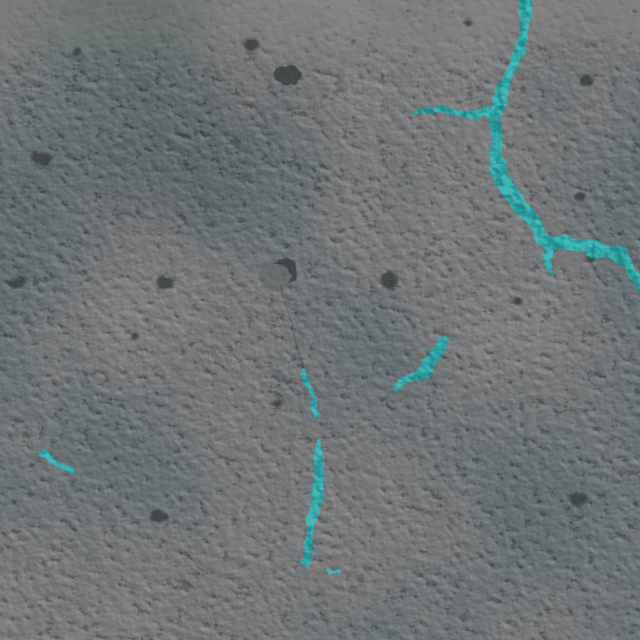
Give the GLSL for this texture, as a WebGL 2 fragment shader.

```glsl
#version 300 es
precision highp float;
// Weathered concrete: value-noise relief lit from the upper right, with soft
// stains, scattered pits and a smoother band along the top. Tapered, warped
// segments form branching cracks filled with turquoise paint.

uniform vec2 u_resolution;
out vec4 fragColor;

float hash(vec2 p) {
    vec3 q = fract(p.xyx * 0.1031);
    q += dot(q, q.yzx + 33.33);
    return fract((q.x + q.y) * q.z);
}

float noise(vec2 p) {
    vec2 i = floor(p), f = fract(p);
    f = f * f * (3.0 - 2.0 * f);
    return mix(mix(hash(i), hash(i + vec2(1, 0)), f.x),
               mix(hash(i + vec2(0, 1)), hash(i + vec2(1, 1)), f.x), f.y);
}

// Layered noise, turned between octaves to hide the lattice
float fbm(vec2 p) {
    float sum = 0.0, amp = 0.55;
    for (int i = 0; i < 4; i++) {
        sum += amp * noise(p);
        p = mat2(1.5, 1.1, -1.1, 1.5) * p + 17.3;
        amp *= 0.5;
    }
    return sum;
}

// Grain height, slightly stretched along a shallow falling diagonal
float grainHeight(vec2 p) {
    return fbm(mat2(0.97, 0.26, -0.26, 0.97) * p * vec2(88, 112) + 40.0);
}

// Distance to a segment whose half width runs from ra to rb
float limb(vec2 p, vec2 a, vec2 b, float ra, float rb) {
    vec2 ab = b - a;
    float t = clamp(dot(p - a, ab) / dot(ab, ab), 0.0, 1.0);
    return length(p - a - ab * t) - mix(ra, rb, t);
}

float crackDistance(vec2 p) {
    // trunk
    float d = limb(p, vec2(0.822, 1.01), vec2(0.814, 0.92), 0.011, 0.008);
    d = min(d, limb(p, vec2(0.814, 0.92), vec2(0.772, 0.825), 0.008, 0.011));
    d = min(d, limb(p, vec2(0.772, 0.825), vec2(0.780, 0.73), 0.010, 0.010));
    d = min(d, limb(p, vec2(0.780, 0.73), vec2(0.855, 0.62), 0.011, 0.011));
    d = min(d, limb(p, vec2(0.855, 0.62), vec2(0.965, 0.607), 0.011, 0.009));
    d = min(d, limb(p, vec2(0.965, 0.607), vec2(1.0, 0.555), 0.010, 0.008));
    // side branches
    d = min(d, limb(p, vec2(0.645, 0.826), vec2(0.772, 0.824), 0.003, 0.008));
    d = min(d, limb(p, vec2(0.857, 0.62), vec2(0.856, 0.572), 0.008, 0.005));
    // separate strokes
    d = min(d, limb(p, vec2(0.695, 0.47), vec2(0.665, 0.42), 0.007, 0.010));
    d = min(d, limb(p, vec2(0.665, 0.42), vec2(0.615, 0.393), 0.010, 0.002));
    d = min(d, limb(p, vec2(0.475, 0.42), vec2(0.497, 0.353), 0.004, 0.005));
    d = min(d, limb(p, vec2(0.495, 0.313), vec2(0.498, 0.25), 0.003, 0.009));
    d = min(d, limb(p, vec2(0.498, 0.25), vec2(0.477, 0.123), 0.009, 0.006));
    d = min(d, limb(p, vec2(0.510, 0.105), vec2(0.530, 0.102), 0.003, 0.003));
    return min(d, limb(p, vec2(0.068, 0.29), vec2(0.111, 0.263), 0.005, 0.005));
}

// One randomly placed round pit in some cells of a grid
float pits(vec2 p, float cells, float density, float soft) {
    vec2 q = p * cells, id = floor(q);
    vec2 centre = id + 0.15 + 0.7 * vec2(hash(id + 3.7), hash(id + 61.2));
    float radius = mix(0.035, 0.085, hash(id + 27.9));
    float d = length((q - centre) * vec2(0.9, 1.1)) - radius;
    return smoothstep(soft, -soft, d / cells) * step(hash(id + 90.4), density);
}

void main() {
    vec2 p = gl_FragCoord.xy / u_resolution.y;
    float soft = 0.0012 + 0.6 / u_resolution.y;
    vec2 rough = vec2(noise(p * 130.0), noise(p * 130.0 + 71.0)) - 0.5;
    vec2 bend = vec2(noise(p * 42.0), noise(p * 42.0 + 33.0)) - 0.5;
    vec2 warped = p + 0.009 * bend + 0.005 * rough;

    // Lit grain and dark hollows, calmer in the top band
    float height = grainHeight(p);
    float relief = height - grainHeight(p + vec2(0.0026, 0.0036));
    float hollow = smoothstep(0.37, 0.2, height);
    float band = smoothstep(0.89, 0.98, p.y + 0.08 * (noise(p * 7.0) - 0.5));
    float stain = fbm(p * vec2(5.0, 4.0) + 8.0) - 0.5;
    float light = 0.456 + (0.19 * relief - 0.07 * hollow) * (1.0 - 0.6 * band);
    light += 0.10 * stain + 0.02 * band;
    light -= 0.035 * smoothstep(0.25, 0.0, length((p - vec2(0.27, 0.77)) * vec2(0.8, 1.0)));
    vec3 colour = light + mix(vec3(-0.006, 0.001, 0.006), vec3(0.006, 0.002, -0.006), band);
    colour += vec3(-0.03, 0.0, 0.004) * smoothstep(0.05, -0.2, stain);

    // Scattered pits in two sizes and one large hole
    float hole = max(pits(warped, 6.0, 0.4, soft * 2.0), 0.5 * pits(warped, 23.0, 0.2, soft));
    float large = length((warped - vec2(0.45, 0.882)) * vec2(0.9, 1.1)) - 0.018;
    hole = max(hole, smoothstep(soft, -soft, large));

    // Shallow dish with a shaded crescent on its lit side
    float dish = length(warped - vec2(0.434, 0.572)) - 0.027;
    colour = mix(colour, vec3(0.40, 0.41, 0.41) + 0.05 * relief, 0.75 * smoothstep(0.004, -0.004, dish));
    float crescent = max(length(warped - vec2(0.442, 0.576)) - 0.022,
                         0.025 - length(warped - vec2(0.428, 0.566)));
    hole = max(hole, smoothstep(soft, -soft, crescent));
    colour = mix(colour, vec3(0.24, 0.25, 0.255) + 0.04 * relief, 0.85 * hole);

    // Faint hairline, then painted cracks that keep the grain
    float hairline = limb(warped, vec2(0.44, 0.55), vec2(0.475, 0.42), 0.0004, 0.0006);
    colour -= 0.06 * smoothstep(soft, 0.0, hairline);
    float crack = crackDistance(warped);
    float streak = noise(warped * vec2(120, 75) + 5.0) - 0.5;
    float tone = smoothstep(-0.45, 0.35, relief + 0.5 * streak);
    vec3 paint = mix(vec3(0.12, 0.53, 0.54), vec3(0.26, 0.73, 0.73), tone);
    colour = mix(colour, paint, smoothstep(soft, -soft, crack));
    fragColor = vec4(colour, 1.0);
}
```
